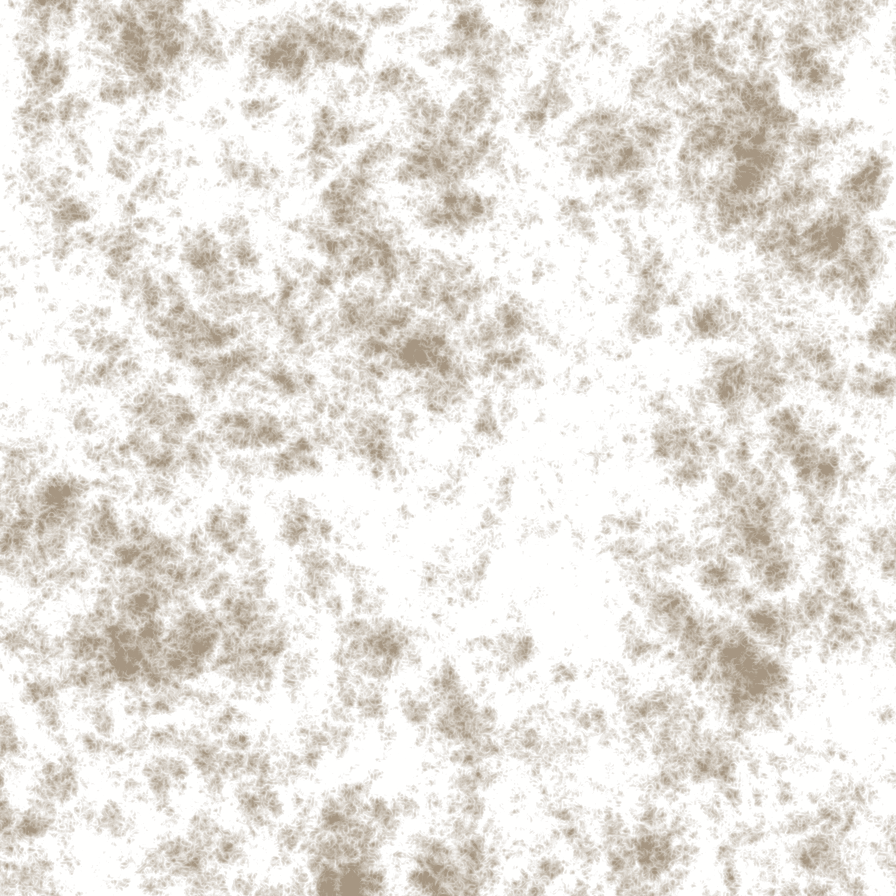
Give the GLSL for this texture, as a Shadertoy shader.

```glsl
#define PAPER vec3(1.0, 1.0, 0.998)
#define STAIN vec3(0.65, 0.59, 0.51)
#define DRIFT_SCALE 4.5
#define DRIFT_WEIGHT 0.5
#define BLOTCH_SCALE 9.0
#define OCTAVES 6
#define LACUNARITY 1.95
#define GAIN 0.85
#define COVERAGE 0.19
#define CONTRAST 0.31

// Unit gradient with a random direction for each lattice point
vec2 randomGradient(vec2 cell) {
    uvec2 q = uvec2(ivec2(cell)) * uvec2(1597334677u, 3812015801u);
    uint h = q.x ^ q.y;
    h = (h ^ (h >> 15u)) * 2246822519u;
    h = (h ^ (h >> 13u)) * 3266489917u;
    h ^= h >> 16u;
    float angle = float(h & 65535u) * 6.2831853 / 65536.0;
    return vec2(cos(angle), sin(angle));
}

float gradientNoise(vec2 p) {
    vec2 cell = floor(p), f = fract(p);
    vec2 blend = f * f * (3.0 - 2.0 * f);
    vec2 right = vec2(1.0, 0.0), up = vec2(0.0, 1.0);
    float a = dot(randomGradient(cell), f);
    float b = dot(randomGradient(cell + right), f - right);
    float c = dot(randomGradient(cell + up), f - up);
    float d = dot(randomGradient(cell + 1.0), f - 1.0);
    return mix(mix(a, b, blend.x), mix(c, d, blend.x), blend.y);
}

// Rounded flakes parted by pale veins, scaled to zero mean and unit deviation
float flakeField(vec2 uv) {
    const float noiseDeviation = 0.212;
    const float billowMean = 0.172;
    const float billowDeviation = 0.119;

    // Broad drift between dense and bare areas
    float sum = DRIFT_WEIGHT * gradientNoise(uv * DRIFT_SCALE + 31.7);
    float variance = pow(DRIFT_WEIGHT * noiseDeviation, 2.0);

    // Folded octaves, from blotches down to fine grain
    mat2 turn = mat2(0.8, 0.6, -0.6, 0.8);
    vec2 p = uv * BLOTCH_SCALE;
    float weight = 1.0;
    for (int i = 0; i < OCTAVES; i++) {
        sum += weight * (abs(gradientNoise(p)) - billowMean);
        variance += pow(weight * billowDeviation, 2.0);
        p = turn * p * LACUNARITY + vec2(17.3, 9.1);
        weight *= GAIN;
    }
    return sum * inversesqrt(variance);
}

void mainImage(out vec4 fragColor, in vec2 fragCoord) {
    vec2 uv = fragCoord / iResolution.y;
    float stain = clamp(COVERAGE + CONTRAST * flakeField(uv), 0.0, 1.0);
    fragColor = vec4(mix(PAPER, STAIN, stain), 1.0);
}
```
